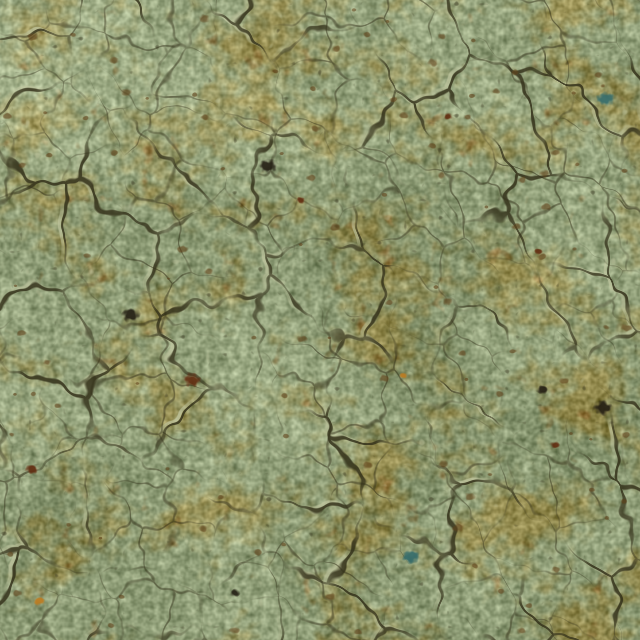
Give the GLSL for this texture, as a WebGL 2 fragment shader.

```glsl
#version 300 es
precision highp float;
// Weathered sage-green paint with fine branching cracks, ochre stains and rust specks.

uniform vec2 u_resolution;
out vec4 fragColor;

const vec3 SAGE = vec3(0.565, 0.622, 0.472);
const vec3 OCHRE = vec3(0.585, 0.535, 0.285);
const vec3 RUST = vec3(0.50, 0.34, 0.13);
const vec3 CRACK_DARK = vec3(0.20, 0.19, 0.10);
const vec3 CHIP_LIGHT = vec3(0.76, 0.78, 0.63);

vec2 hash2(vec2 cell, float seed) {
  vec3 h = fract(vec3(cell.xyx + seed * 17.3) * vec3(0.1031, 0.1030, 0.0973));
  h += dot(h, h.yzx + 33.33);
  return fract((h.xx + h.yz) * h.zy);
}

float cornerSlope(vec2 cell, vec2 offset, float seed) {
  float angle = 6.28319 * hash2(cell, seed).x;
  return dot(vec2(cos(angle), sin(angle)), offset);
}

// Gradient noise, roughly -0.7 to 0.7
float noise(vec2 p, float seed) {
  vec2 i = floor(p), f = fract(p);
  vec2 u = f * f * f * (f * (f * 6.0 - 15.0) + 10.0);
  vec2 e = vec2(1.0, 0.0);
  float low = mix(cornerSlope(i, f, seed), cornerSlope(i + e, f - e, seed), u.x);
  float high = mix(cornerSlope(i + e.yx, f - e.yx, seed), cornerSlope(i + 1.0, f - 1.0, seed), u.x);
  return mix(low, high, u.y);
}

float fbm(vec2 p, float seed) {
  float sum = 0.0, gain = 1.0;
  for (int i = 0; i < 4; i++) {
    sum += gain * noise(p, seed + float(i));
    p *= 2.1;
    gain *= 0.55;
  }
  return sum;
}

// Distance to the nearest border between jittered cells
float cellBorder(vec2 p, float seed) {
  vec2 base = floor(p), nearest = vec2(9.0);
  for (int k = 0; k < 25; k++) {
    vec2 cell = base + vec2(k % 5, k / 5) - 2.0;
    vec2 toSite = cell + 0.1 + 0.8 * hash2(cell, seed) - p;
    if (dot(toSite, toSite) < dot(nearest, nearest)) nearest = toSite;
  }
  float border = 9.0;
  for (int k = 0; k < 25; k++) {
    vec2 cell = base + vec2(k % 5, k / 5) - 2.0;
    vec2 toSite = cell + 0.1 + 0.8 * hash2(cell, seed) - p;
    vec2 between = toSite - nearest;
    if (dot(between, between) > 1e-5)
      border = min(border, dot(0.5 * (toSite + nearest), normalize(between)));
  }
  return border;
}

// Broken, wandering crack lines; halfWidth is in canvas units
float cracks(vec2 p, float scale, float halfWidth, float soft, float seed) {
  vec2 wander = vec2(noise(p * 11.0, seed), noise(p * 11.0, seed + 1.0)) * 0.032
              + vec2(noise(p * 38.0, seed + 2.0), noise(p * 38.0, seed + 3.0)) * 0.012;
  vec2 q = p + wander;
  q.y += 0.3 * q.x * q.x;
  float strength = smoothstep(-0.32, 0.32, noise(p * 6.5, seed + 4.0) + 0.4 * noise(p * 25.0, seed + 5.0));
  float width = halfWidth * (0.4 + 0.8 * strength);
  float d = cellBorder(q * scale, seed) / scale;
  return strength * (1.0 - smoothstep(width - 0.3 * soft, width + soft, d));
}

// Scattered irregular specks: x is coverage, y a random tint choice
vec2 specks(vec2 p, float scale, float share, float radius, float seed) {
  vec2 q = p * scale, base = floor(q), result = vec2(0.0);
  for (int k = 0; k < 9; k++) {
    vec2 cell = base + vec2(k % 3, k / 3) - 1.0;
    vec2 pick = hash2(cell, seed);
    vec2 d = (q - cell - 0.15 - 0.7 * hash2(cell, seed + 1.0)) / scale;
    float size = radius * (0.35 + 0.65 * pick.y);
    float edge = length(d * vec2(0.85, 1.15)) + 0.5 * size * noise(p * 130.0, seed);
    float cover = step(pick.x, share) * (1.0 - smoothstep(0.5 * size, 1.2 * size, edge));
    if (cover > result.x) result = vec2(cover, fract(pick.y * 13.7));
  }
  return result;
}

void main() {
  vec2 p = gl_FragCoord.xy / u_resolution.y;
  float soft = max(0.0022, 1.2 / u_resolution.y);

  // Paint with broad ochre staining and smaller rusty blots
  float stain = fbm(p * vec2(6.0, 8.0), 1.0) + 0.35 * noise(p * 55.0, 6.0) + 0.22 * (p.x - 0.5);
  vec3 color = mix(SAGE, OCHRE, 0.85 * smoothstep(-0.18, 0.62, stain));
  float blot = noise(p * 24.0, 8.0) + 0.4 * noise(p * 70.0, 9.0) + 0.25 * stain;
  color = mix(color, RUST, 0.6 * smoothstep(0.36, 0.78, blot));

  // Rough grain, faint weave and a slow change of tone
  float grain = 0.10 * noise(p * 42.0, 11.0) + 0.16 * noise(p * 88.0, 12.0) + 0.12 * noise(p * 165.0, 13.0);
  float weave = 0.06 * noise(p * vec2(110.0, 14.0), 14.0) + 0.05 * noise(p * vec2(16.0, 95.0), 15.0);
  float tone = 0.08 * fbm(p * 4.0, 16.0) + 0.05 * (p.y - p.x * 0.5 - 0.25);
  color += (grain + weave + tone) * vec3(1.0, 0.98, 0.95);
  color = mix(color, CHIP_LIGHT, 0.5 * smoothstep(0.40, 0.65, noise(p * 60.0, 18.0)));
  color = mix(color, CRACK_DARK, 0.5 * smoothstep(0.42, 0.66, noise(p * 75.0, 19.0)));

  // Lifted pale rims lie beside the dark cracks
  float rim = cracks(p + vec2(0.0045, -0.002), 7.2, 0.0026, soft * 1.4, 21.0);
  color = mix(color, CHIP_LIGHT, rim * smoothstep(-0.25, 0.5, noise(p * 13.0, 27.0)) * 0.85);
  color = mix(color, CRACK_DARK, 0.85 * cracks(p, 7.2, 0.0016, soft, 21.0));
  color = mix(color, CRACK_DARK, 0.48 * cracks(p, 11.5, 0.0008, soft, 31.0));

  // Rust, soot and a rare teal or amber fleck
  vec2 fleck = specks(p, 9.0, 0.16, 0.012, 41.0);
  vec3 fleckColor = mix(vec3(0.38, 0.17, 0.06), vec3(0.13, 0.11, 0.07), step(0.45, fleck.y));
  fleckColor = mix(fleckColor, vec3(0.74, 0.48, 0.12), step(0.78, fleck.y));
  fleckColor = mix(fleckColor, vec3(0.20, 0.42, 0.42), step(0.95, fleck.y));
  color = mix(color, fleckColor, 0.9 * fleck.x);
  color = mix(color, RUST * 0.75, 0.6 * specks(p, 24.0, 0.16, 0.007, 51.0).x);

  fragColor = vec4(clamp(color, 0.0, 1.0), 1.0);
}
```
